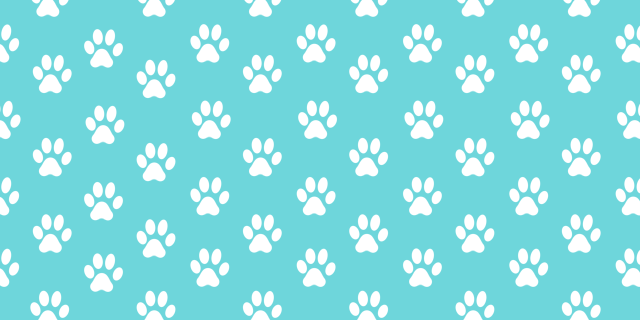
Give the GLSL for this pattern, as a WebGL 2 fragment shader.

```glsl
#version 300 es
precision highp float;
// Staggered columns of white paw prints on a turquoise ground.

#define BACKGROUND vec3(0.43, 0.84, 0.86)
#define PAW_COLOR vec3(1.0)
#define COLUMN_PITCH 0.1661   // all lengths are in canvas heights
#define ROW_PITCH 0.2388
#define FIRST_COLUMN -0.0091
#define EVEN_ROW_START 0.1354 // first paw below the top edge, even columns
#define ODD_ROW_START -0.0078 // the same for odd columns
#define PAW_SCALE 0.1736
#define COLUMN_DROP 0.0156    // two columns hang a little lower
#define EDGE_SHIFT 0.0078     // the leftmost columns sit a little inward
#define PAD_RADIUS 0.092

uniform vec2 u_resolution;
out vec4 fragColor;

// Approximate distance to an ellipse leaning left by the given angle
float toe(vec2 p, vec2 center, vec2 radii, float lean) {
    float c = cos(lean), s = sin(lean);
    p -= center;
    p = vec2(c * p.x + s * p.y, c * p.y - s * p.x);
    float k = length(p / radii);
    return k * (k - 1.0) / max(length(p / (radii * radii)), 1e-4);
}

float segment(vec2 p, vec2 a, vec2 b) {
    vec2 ab = b - a;
    return length(p - a - ab * clamp(dot(p - a, ab) / dot(ab, ab), 0.0, 1.0));
}

float smoothMin(float a, float b, float k) {
    float h = max(k - abs(a - b), 0.0) / k;
    return min(a, b) - 0.25 * h * h * k;
}

// Two blended strokes make the lobed pad
float pad(vec2 p) {
    vec2 top = vec2(-0.03, -0.13);
    float left = segment(p, top, vec2(-0.145, -0.252));
    float right = segment(p, top, vec2(0.082, -0.255));
    return smoothMin(left, right, 0.12) - PAD_RADIUS;
}

float paw(vec2 p) {
    float d = pad(p);
    d = min(d, toe(p, vec2(-0.255, 0.015), vec2(0.086, 0.126), 0.35));
    d = min(d, toe(p, vec2(-0.100, 0.205), vec2(0.089, 0.140), 0.10));
    d = min(d, toe(p, vec2(0.120, 0.195), vec2(0.086, 0.146), -0.20));
    return min(d, toe(p, vec2(0.260, -0.025), vec2(0.083, 0.124), -0.42));
}

// Center of the paw nearest to p, with y measured down from the top
vec2 pawCenter(vec2 p) {
    float column = round((p.x - FIRST_COLUMN) / COLUMN_PITCH);
    bool odd = mod(column, 2.0) > 0.5;
    float start = odd ? ODD_ROW_START : EVEN_ROW_START;
    float row = round((p.y - start) / ROW_PITCH);
    vec2 center = vec2(FIRST_COLUMN + column * COLUMN_PITCH,
                       start + row * ROW_PITCH);

    // Uneven spacing between rows
    if (odd) {
        center.x -= 0.002;
        center.y += 0.021 * step(1.5, row);
    } else {
        center.x += 0.0045 * (1.0 - step(0.5, abs(row - 1.0)));
        center.y -= 0.0156 * step(2.5, row);
    }

    // Offsets of single columns, absent in the rows cut by the canvas edge
    bool interior = !odd || abs(row - 2.0) < 1.5;
    if (interior) {
        center.x += EDGE_SHIFT * step(column, 1.5);
        center.y += COLUMN_DROP * step(abs(column - 2.5), 0.75);
    }
    return center;
}

void main() {
    vec2 p = gl_FragCoord.xy / u_resolution.y;
    p.y = 1.0 - p.y;
    vec2 local = (p - pawCenter(p)) * vec2(1.0, -1.0) / PAW_SCALE;

    // Smooth the outline over about one pixel
    float edge = 0.7 / (u_resolution.y * PAW_SCALE);
    float cover = 1.0 - smoothstep(-edge, edge, paw(local));
    fragColor = vec4(mix(BACKGROUND, PAW_COLOR, cover), 1.0);
}
```
